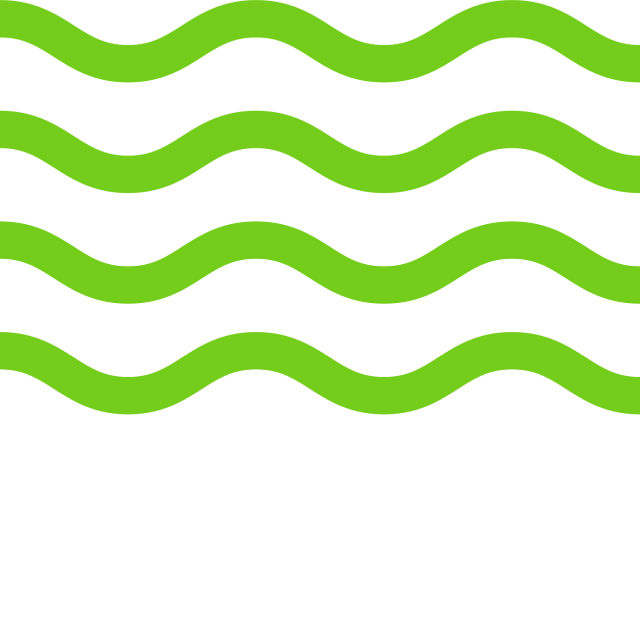
A WebGL 1 fragment shader for this pattern:

```glsl
precision highp float;
// Four thick green wavy stripes on white, filling the upper part of the canvas.

uniform vec2 u_resolution;

// Half a wave, from a crest at the origin down to a trough
vec2 waveCurve(float t) {
  float s = 1.0 - t;
  float rise = t * t * (3.0 - 2.0 * t);
  float run = 3.0 * s * t * (0.45 * s + 0.55 * t) + t * t * t;
  return vec2(0.2 * run, 0.0703 * rise);
}

float segmentDistance(vec2 p, vec2 a, vec2 b) {
  vec2 ab = b - a;
  float h = clamp(dot(p - a, ab) / dot(ab, ab), 0.0, 1.0);
  return length(p - a - h * ab);
}

float waveDistance(vec2 p) {
  float nearest = 1.0;
  vec2 start = waveCurve(0.0);
  for (int i = 1; i <= 28; i++) {
    vec2 end = waveCurve(float(i) / 28.0);
    nearest = min(nearest, segmentDistance(p, start, end));
    start = end;
  }
  return nearest;
}

void main() {
  vec2 uv = gl_FragCoord.xy / u_resolution;
  float pixel = 1.0 / min(u_resolution.x, u_resolution.y);

  // Mirror x about each crest and measure depth below the first crest line
  vec2 p = vec2(abs(mod(uv.x + 0.2, 0.4) - 0.2), 1.0 - uv.y - 0.0293);

  // Choose the closest of the four rows
  float sag = 0.0351 * (1.0 - cos(p.x * 15.708));
  float row = clamp(floor((p.y - sag) / 0.1729 + 0.5), 0.0, 3.0);
  p.y -= row * 0.1729;

  // Stroke of even width along the wave
  float edge = waveDistance(p) - 0.0292;
  float stripe = 1.0 - smoothstep(-0.7 * pixel, 0.7 * pixel, edge);
  vec3 green = vec3(0.45, 0.805, 0.10);
  gl_FragColor = vec4(mix(vec3(1.0), green, stripe), 1.0);
}
```
